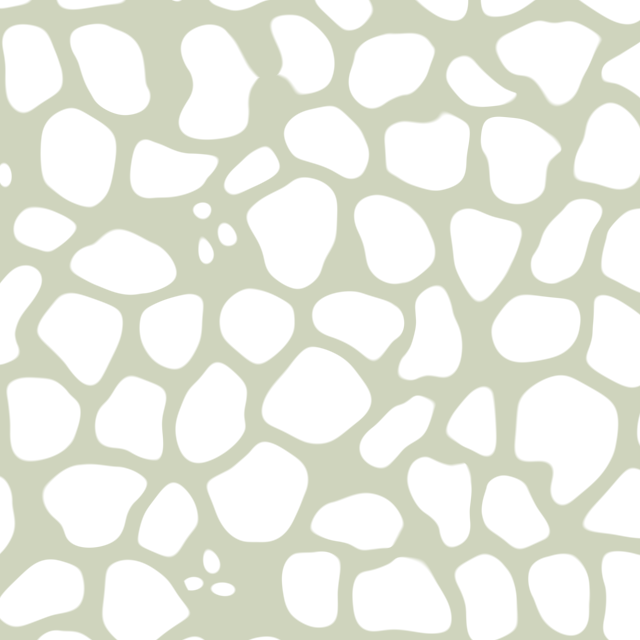
Write a WebGL 2 fragment shader that draws this pattern.

```glsl
#version 300 es
precision highp float;
// White rounded stones, beans and stars on a sage ground, with a few pebble clusters.
// Each staggered grid cell holds a small bent skeleton; the softened Voronoi cells
// of these skeletons, inset by a channel and rounded, become the stones.

#define GRID 7.3          // stones across the canvas
#define JITTER 0.46       // scatter of the stones, in cells
#define CHANNEL 0.18      // width of the ground between stones, in cells
#define ROUNDING 0.085    // softness of the stone corners
#define WARP 0.13         // wobble of the outlines
#define PEBBLE_SHARE 0.055
#define EDGE 0.0034       // edge softness, in canvas heights
#define SAGE vec3(0.81, 0.83, 0.74)
#define STONE vec3(1.0)

uniform vec2 u_resolution;
out vec4 fragColor;

const float TAU = 6.2831853;

vec3 hash3(vec3 p) {
    p = fract(p * vec3(0.1031, 0.1030, 0.0973));
    p += dot(p, p.yxz + 33.33);
    return fract((p.xxy + p.yxx) * p.zyx);
}

vec2 noise2(vec2 p) {
    vec2 i = floor(p), f = fract(p);
    f = f * f * f * (f * (f * 6.0 - 15.0) + 10.0);
    vec2 low = mix(hash3(vec3(i, 7.0)).xy, hash3(vec3(i + vec2(1, 0), 7.0)).xy, f.x);
    vec2 high = mix(hash3(vec3(i + vec2(0, 1), 7.0)).xy, hash3(vec3(i + 1.0, 7.0)).xy, f.x);
    return mix(low, high, f.y);
}

vec2 polar(float angle) { return vec2(cos(angle), sin(angle)); }

float smoothMin(float a, float b, float k) {
    float h = max(k - abs(a - b), 0.0) / k;
    return min(a, b) - h * h * k * 0.25;
}

// Distance from p to an arm running from the origin to tip
float armDistance(vec2 p, vec2 tip) {
    float t = clamp(dot(p, tip) / (dot(tip, tip) + 1e-5), 0.0, 1.0);
    return length(p - tip * t);
}

// Skeleton of up to three arms: round, bent or forked
float skeletonDistance(vec2 p, float kind, vec3 shape, out float radius) {
    float reach = kind < 0.35 ? 0.1 : mix(0.22, 0.37, shape.y);
    float fork = kind > 0.76 ? reach : 0.0;
    float angle = shape.x * TAU;
    float bend = mix(1.9, 2.9, shape.z);
    float d = armDistance(p, reach * polar(angle));
    d = smoothMin(d, armDistance(p, reach * polar(angle + bend)), 0.14);
    d = smoothMin(d, armDistance(p, fork * polar(angle - 2.0)), 0.14);
    radius = mix(0.58, 0.34, reach / 0.37);
    return d + (shape.z - 0.5) * 0.12;
}

// Three small ellipses around the origin, positive inside
float pebbleField(vec2 p, vec3 shape) {
    float field = -1.0;
    for (int i = 0; i < 3; i++) {
        float angle = shape.x * TAU + float(i) * TAU / 3.0;
        vec2 q = p - 0.18 * polar(angle);
        vec2 axis = polar(angle * 2.3 + shape.y * TAU);
        q = vec2(dot(q, axis), dot(q, vec2(-axis.y, axis.x)));
        field = max(field, (1.0 - length(q / vec2(0.115, 0.08))) * 0.09);
    }
    return field;
}

// Approximate signed distance in cells, positive inside a stone
float stoneField(vec2 p) {
    vec2 base = floor(p);
    float nearest = 8.0, others = 0.0, nearRadius = 0.5;
    bool nearIsPebble = false;
    vec2 nearOffset = vec2(0.0);
    vec3 nearShape = vec3(0.0);

    for (int y = -2; y <= 2; y++)
    for (int x = -2; x <= 2; x++) {
        vec2 cell = base + vec2(x, y);
        vec3 place = hash3(vec3(cell, 1.0));
        vec3 shape = hash3(vec3(cell, 4.0));
        vec2 seed = cell + 0.5 + (place.xy - 0.5) * JITTER;
        seed.x += 0.5 * mod(cell.y, 2.0);
        vec2 offset = p - seed;
        bool isPebble = place.z < PEBBLE_SHARE;
        float radius;
        float d = skeletonDistance(offset, place.z, shape, radius);
        if (isPebble) d = length(offset) + 0.1;

        // Keep the nearest skeleton, blend all the rest
        others += exp(-max(d, nearest) / ROUNDING);
        if (d < nearest) {
            nearest = d;
            nearRadius = radius;
            nearOffset = offset;
            nearShape = shape;
            nearIsPebble = isPebble;
        }
    }
    float border = 0.5 * (-ROUNDING * log(others) - nearest);
    if (nearIsPebble) return min(pebbleField(nearOffset, nearShape), border - 0.04);
    return smoothMin(border - 0.5 * CHANNEL, nearRadius - nearest, 0.1);
}

void main() {
    vec2 p = gl_FragCoord.xy / u_resolution.y * GRID + 20.0;
    p += WARP * (2.0 * noise2(p * 1.4) - 1.0);
    float soft = 0.5 * GRID * max(EDGE, 1.2 / u_resolution.y);
    float cover = smoothstep(-soft, soft, stoneField(p));
    fragColor = vec4(mix(SAGE, STONE, cover), 1.0);
}
```
